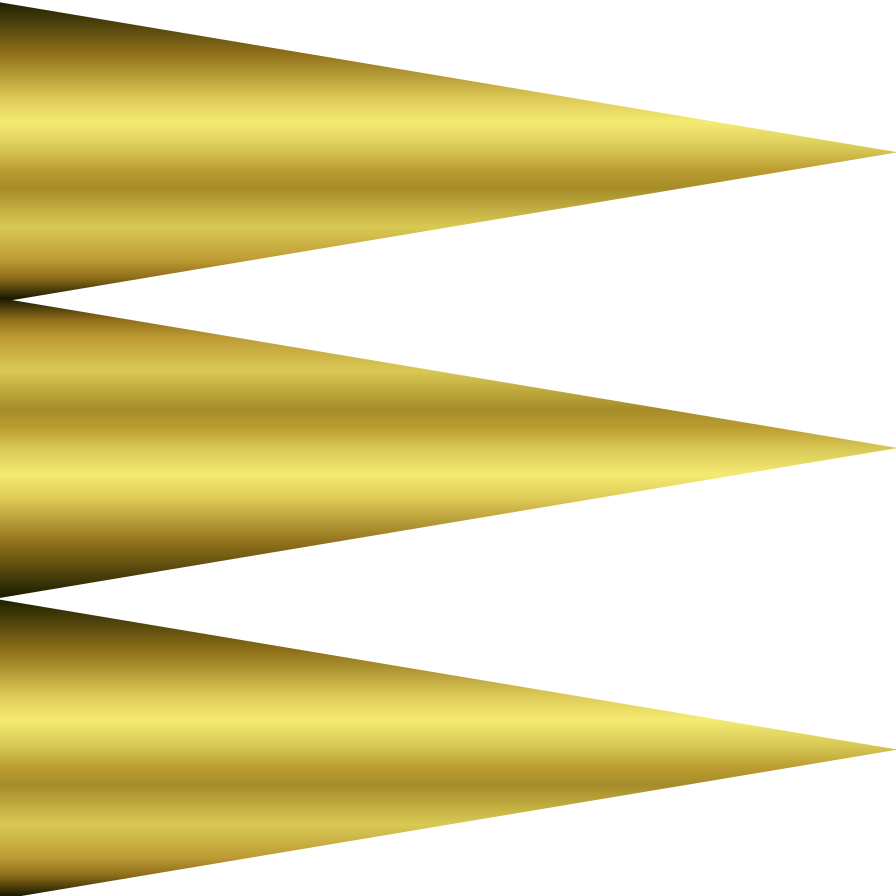
This pattern is drawn by a Shadertoy shader. Its source:

```glsl
// Three stacked golden spikes on white, each with its base on the left edge and
// its tip on the right. A metallic colour ramp runs across every spike and is
// mirrored on alternate rows; the outlines are signed distances to thin wedges.

const float ROWS = 3.0;
const float HALF_BASE = 0.502;  // half height of a spike at its base, in rows
const float TIP_X = 1.002;      // where the two sides meet, in canvas widths
const float SAG = 0.0098;       // downward shift of the unmirrored rows, in rows
const vec3 PAPER = vec3(1.0);

// Piecewise linear metal ramp: rgb colour, with its position in w.
const int STOPS = 11;
const vec4 GOLD[STOPS] = vec4[STOPS](
    vec4(0.10, 0.11, 0.00, 0.00),
    vec4(0.56, 0.44, 0.10, 0.18),
    vec4(0.87, 0.79, 0.34, 0.33),
    vec4(0.96, 0.92, 0.45, 0.41),
    vec4(0.84, 0.78, 0.33, 0.50),
    vec4(0.73, 0.61, 0.19, 0.57),
    vec4(0.65, 0.55, 0.16, 0.63),
    vec4(0.85, 0.79, 0.33, 0.76),
    vec4(0.74, 0.61, 0.21, 0.87),
    vec4(0.56, 0.43, 0.10, 0.93),
    vec4(0.10, 0.10, 0.00, 1.00));

vec3 metalRamp(float t) {
    vec3 colour = GOLD[0].rgb;
    for (int i = 1; i < STOPS; i++) {
        float blend = (t - GOLD[i - 1].w) / (GOLD[i].w - GOLD[i - 1].w);
        colour = mix(colour, GOLD[i].rgb, clamp(blend, 0.0, 1.0));
    }
    return colour;
}

// Triangle wave that rises on even rows and falls on odd ones.
float mirrorFold(float rowPos) {
    return 1.0 - abs(mod(rowPos, 2.0) - 1.0);
}

// Signed distance to a horizontal wedge in canvas units, negative inside.
float wedgeDistance(vec2 p, float tipX, float halfBase) {
    float slope = halfBase / tipX;
    return (abs(p.y) - slope * (tipX - p.x)) / sqrt(1.0 + slope * slope);
}

// Nearest wedge among all rows, so that overlapping bases join cleanly.
float spikesDistance(vec2 p) {
    float nearest = 1.0;
    for (float row = 0.0; row < ROWS; row++) {
        float shift = mod(row, 2.0) < 0.5 ? SAG : 0.0;
        float centre = (row + 0.5 + shift) / ROWS;
        float d = wedgeDistance(p - vec2(0.0, centre), TIP_X, HALF_BASE / ROWS);
        nearest = min(nearest, d);
    }
    return nearest;
}

void mainImage(out vec4 fragColor, in vec2 fragCoord) {
    vec2 p = fragCoord / iResolution.xy;
    p.y = 1.0 - p.y;  // rows count from the top

    vec3 metal = metalRamp(mirrorFold(p.y * ROWS));
    float pixel = 1.0 / iResolution.y;
    float coverage = clamp(0.5 - spikesDistance(p) / pixel, 0.0, 1.0);

    fragColor = vec4(mix(PAPER, metal, coverage), 1.0);
}
```
